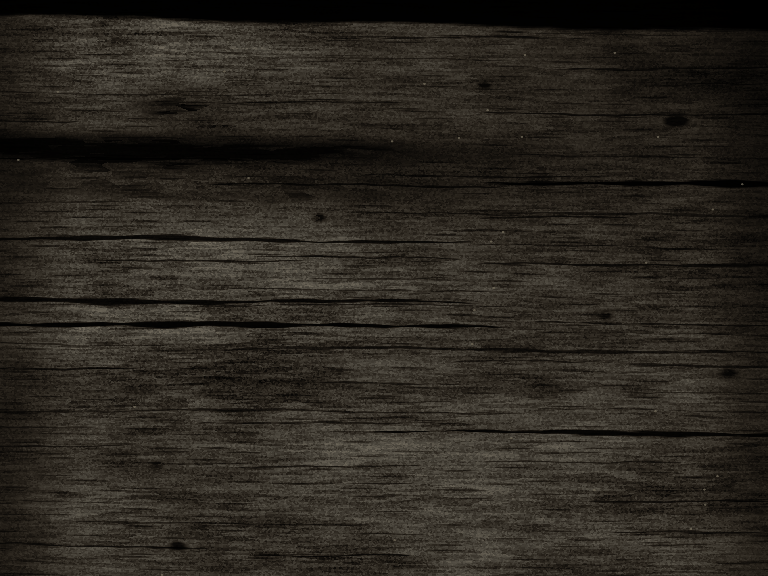
This texture is drawn by a Shadertoy shader. Its source:

```glsl
// Dark weathered timber: a horizontal plank with fine fibres, long tapering
// splits, small knots and pale flecks. Stretched cellular noise makes the
// fibres, layered sines bend the grain, and loops scatter the splits and knots.

const vec3 SHADOW_TINT = vec3(1.0, 0.83, 0.62);
const vec3 WEATHERED_TINT = vec3(1.0, 0.94, 0.82);
const vec3 FLECK_COLOR = vec3(0.46, 0.43, 0.36);
const float WOOD_TONE = 0.19;

vec2 hash2(vec2 p) {
    vec3 q = fract(p.xyx * vec3(0.1031, 0.1030, 0.0973));
    q += dot(q, q.yzx + 33.33);
    return fract((q.xx + q.yz) * q.zy);
}

// x: distance to the nearest cell point, y: random value of that cell
vec2 cellular(vec2 p) {
    vec2 cell = floor(p), f = fract(p);
    vec2 nearest = vec2(8.0, 0.0);
    for (int j = -1; j <= 1; j++)
    for (int i = -1; i <= 1; i++) {
        vec2 offset = vec2(i, j);
        vec2 rnd = hash2(cell + offset);
        vec2 d = offset + rnd - f;
        float dist = dot(d, d);
        if (dist < nearest.x) nearest = vec2(dist, fract(rnd.x * 7.0 + rnd.y * 13.0));
    }
    return vec2(sqrt(nearest.x), nearest.y);
}

// Broad irregular variation, roughly -1 to 1
float layeredSines(vec2 p) {
    float sum = 0.0, amp = 0.5;
    for (int i = 0; i < 5; i++) {
        sum += amp * sin(p.x + 1.7 * sin(p.y)) * cos(p.y - 0.8 * sin(p.x));
        p = mat2(1.5, 0.9, -0.9, 1.5) * p + 2.3;
        amp *= 0.7;
    }
    return sum;
}

// Soft elliptical shade, 1 at its centre
float shade(vec2 p, vec2 centre, vec2 radius) {
    vec2 q = (p - centre) / radius;
    return exp(-dot(q, q));
}

// Tapering horizontal split with an uneven width
float split(vec2 p, vec2 centre, float halfLength, float width, float soft) {
    float x = (p.x - centre.x) / halfLength;
    float taper = max(0.0, 1.0 - x * x);
    float bend = 0.0015 * sin(p.x * 9.0 + centre.y * 90.0)
               + 0.0007 * sin(p.x * 31.0 + centre.y * 70.0);
    float swell = sin(p.x * 13.0 + centre.y * 50.0) + sin(p.x * 37.0 + centre.y * 80.0);
    float w = width * taper * (0.6 + 0.2 * swell);
    float d = abs(p.y - centre.y + bend);
    return (1.0 - smoothstep(w * 0.6, w + soft, d)) * smoothstep(0.0, 0.15, taper);
}

// Splits spread over evenly divided rows between two heights
float splitRows(vec2 p, float count, vec2 span, float reach, float width, float soft) {
    float cover = 0.0;
    for (float i = 0.0; i < count; i++) {
        vec2 a = hash2(vec2(i + 3.0, count));
        vec2 b = hash2(vec2(i + 41.0, count * 2.0));
        vec2 centre = vec2(a.x * 1.4, mix(span.x, span.y, (i + a.y) / count));
        float s = split(p, centre, reach * (0.4 + b.x), width * (0.35 + b.y), soft);
        cover = max(cover, s * (0.55 + 0.45 * b.y));
    }
    return cover;
}

// Small ragged knots, each fading into the fibres
float knots(vec2 p, float ragged) {
    float cover = 0.0;
    for (float i = 0.0; i < 7.0; i++) {
        vec2 a = hash2(vec2(i * 5.0 + 2.0, 29.0));
        vec2 centre = vec2(a.x * 1.33, (i + a.y) / 7.0);
        float size = 0.008 + 0.009 * a.y;
        float core = shade(p, centre, size * vec2(1.5, 0.8));
        cover = max(cover, smoothstep(0.15, 0.9, core * (1.0 + 1.4 * ragged)));
    }
    return cover;
}

void mainImage(out vec4 fragColor, in vec2 fragCoord) {
    vec2 p = fragCoord / iResolution.y;
    float right = iResolution.x / iResolution.y;
    float soft = 0.0005 + 0.5 / iResolution.y;

    // Grain direction: almost level, gently bent
    vec2 g = p;
    g.y += 0.008 * p.x + 0.002 * sin(p.x * 3.1 + p.y * 6.0)
         + 0.001 * sin(p.x * 9.0 - p.y * 17.0);

    // Fibres, streaks and fine surface grit
    vec2 strand = cellular(g * vec2(6.0, 130.0));
    vec2 fibre = cellular(g * vec2(18.0, 270.0) + 11.0);
    vec2 patchy = cellular(g * vec2(22.0, 95.0) + 37.0);
    vec2 grit = cellular(p * vec2(300.0, 400.0) + 5.0);
    float cloud = layeredSines(p * vec2(4.0, 9.0) + 0.6);
    float bands = layeredSines(g * vec2(3.0, 42.0) + 4.1);
    float tone = 1.0 + 0.38 * cloud + 0.2 * bands + 0.2 * (strand.x - 0.45)
        + 0.46 * (fibre.y - 0.5) + 0.2 * (patchy.y - 0.5) + 0.52 * (grit.y - 0.5);
    tone *= 1.0 - 0.45 * smoothstep(0.25, 0.1, strand.x) * step(0.6, strand.y);

    // Weathered light areas, dim right side and borders
    tone *= 1.0 + 0.45 * shade(p, vec2(0.25, 0.92), vec2(0.35, 0.09))
        + 0.4 * shade(p, vec2(0.3, 0.5), vec2(0.4, 0.2))
        + 0.25 * shade(p, vec2(0.75, 0.12), vec2(0.5, 0.16));
    tone *= 1.0 - 0.45 * shade(p, vec2(1.3, 0.93), vec2(0.6, 0.3));
    tone *= mix(0.55, 1.0, smoothstep(0.0, 0.15, min(p.x, right - p.x)));

    // Rotten hollow and ragged stains at the upper left
    float ragged = 0.5 * bands + 0.5 * (patchy.y - 0.5) + 0.4 * (fibre.y - 0.5);
    float hollow = shade(g, vec2(0.1, 0.745), vec2(0.6, 0.022)) * (1.15 + 0.6 * ragged);
    float rot = shade(g, vec2(0.36, 0.69), vec2(0.42, 0.06)) * (0.55 + 1.2 * ragged);
    float scar = shade(g, vec2(0.31, 0.815), vec2(0.07, 0.03)) * (0.7 + 1.8 * ragged);
    tone *= 1.0 - 0.94 * clamp(hollow + max(rot, 0.0) + max(scar, 0.0), 0.0, 1.0);

    // Long seams, hairline splits and knots
    vec2 rough = g + vec2(0.0, 0.003 * (fibre.x - 0.45));
    float gaps = splitRows(rough, 10.0, vec2(0.24, 0.7), 0.55, 0.0062, soft);
    float hairs = splitRows(rough, 44.0, vec2(0.0, 0.97), 0.2, 0.0014, soft);
    tone *= (1.0 - 0.97 * gaps) * (1.0 - 0.75 * hairs);
    tone *= 1.0 - 0.85 * knots(g, ragged);

    // Black gap above the plank
    float edge = 0.972 - 0.022 * p.x + 0.003 * sin(p.x * 11.0) + 0.004 * fibre.x;
    tone *= 1.0 - 0.98 * smoothstep(-0.006, 0.004, p.y - edge);

    // Colour grows greyer with brightness
    float value = WOOD_TONE * max(tone, 0.0);
    vec3 color = value * mix(SHADOW_TINT, WEATHERED_TINT, smoothstep(0.04, 0.32, value));
    vec2 fleck = cellular(p * vec2(34.0, 42.0) + 71.0);
    float fleckCover = smoothstep(0.1, 0.05, fleck.x) * step(0.98, fleck.y);
    color = mix(color, FLECK_COLOR, 0.7 * fleckCover * step(p.y, edge));
    fragColor = vec4(color, 1.0);
}
```
